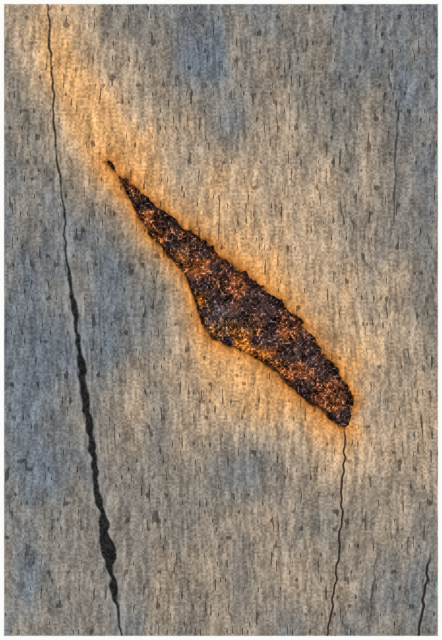
A WebGL 2 fragment shader for this texture:

```glsl
#version 300 es
precision highp float;
// Weathered grey timber with a rust-filled gash, an orange stain and long cracks.
// Stretched noise makes the grain, layered sines the tonal patches, and cellular
// noise the crust; the gash is a tapered profile around a slanted axis.
uniform vec2 u_resolution;
out vec4 fragColor;
const float ASPECT = 0.6914;
const vec2 GASH_TOP = vec2(0.169, 0.746), GASH_END = vec2(0.54, 0.333);

float hash(vec2 p) {
  vec3 q = fract(p.xyx * 0.1031);
  q += dot(q, q.yzx + 33.33);
  return fract((q.x + q.y) * q.z);
}
float noise(vec2 p) {
  vec2 i = floor(p), f = fract(p);
  f = f * f * (3.0 - 2.0 * f);
  return mix(mix(hash(i), hash(i + vec2(1, 0)), f.x),
             mix(hash(i + vec2(0, 1)), hash(i + vec2(1, 1)), f.x), f.y);
}
// Layered noise centred on zero
float fractal(vec2 p) {
  float sum = -0.47, amp = 0.5;
  for (int i = 0; i < 4; i++, amp *= 0.5) {
    sum += amp * noise(p);
    p = mat2(1.6, 1.2, -1.2, 1.6) * p + 7.3;
  }
  return sum;
}
// Distance to the nearest scattered cell centre
float cellular(vec2 p) {
  float best = 2.0;
  for (int k = 0; k < 9; k++) {
    vec2 c = floor(p) + vec2(k % 3 - 1, k / 3 - 1);
    best = min(best, length(c + vec2(hash(c), hash(c + 41.7)) - p));
  }
  return best;
}
float waves(vec2 p) {
  return (sin(p.x + 1.7 * sin(p.y * 0.8)) + sin(p.y * 1.3 + 1.4 * sin(p.x * 1.7))) * 0.5;
}
float blob(vec2 p, float x, float y, float width, float height) {
  vec2 d = (p - vec2(x, y)) / vec2(width, height);
  return exp(-dot(d, d));
}
float segment(vec2 p, vec2 a, vec2 b) {
  vec2 d = b - a;
  return length(p - a - d * clamp(dot(p - a, d) / dot(d, d), 0.0, 1.0));
}
// Signed distance, position along the axis, offset towards upper right
vec3 gash(vec2 p) {
  vec2 axis = GASH_END - GASH_TOP;
  float len = length(axis);
  axis /= len;
  float s = dot(p - GASH_TOP, axis), t = dot(p - GASH_TOP, vec2(-axis.y, axis.x));
  float u = clamp(s / len, 0.0, 1.0), bulge = (u - 0.55) / 0.11;
  float upper = 0.058 * clamp((u - 0.06) / 0.6, 0.0, 1.0) * sqrt(1.0 - pow(u, 8.0));
  float lower = 0.026 * smoothstep(0.0, 0.25, u) * (1.0 - pow(u, 7.0)) + 0.035 * exp(-bulge * bulge);
  float d = max(t - upper, -t - lower), past = max(-s, s - len);
  return vec3(past > 0.0 ? length(vec2(max(d, 0.0), past)) : d * 0.9, u, t);
}
// Soft line at offset d, limited to the range a..b of v
float crack(float d, float halfWidth, float soft, float v, float a, float b) {
  return (1.0 - smoothstep(halfWidth - soft, halfWidth + soft, abs(d)))
    * smoothstep(a - 0.02, a + 0.02, v) * (1.0 - smoothstep(b - 0.02, b + 0.02, v));
}

void main() {
  vec2 p = gl_FragCoord.xy / u_resolution * vec2(ASPECT, 1.0);
  float px = 1.0 / u_resolution.y, v = 1.0 - p.y, rough = fractal(p * 70.0);
  vec3 g = gash(p + 0.008 * vec2(rough, fractal(p * 60.0 + 9.0)));
  float d = g.x + 0.012 * rough, outside = max(d, 0.0);

  // Stain: wide above the gash, tight below its upper half
  float reach = mix(mix(0.024, 0.08, smoothstep(0.25, 0.7, g.y)), 0.11, smoothstep(-0.03, 0.03, g.z));
  float stain = exp(-outside / reach);
  float trail = segment(p, vec2(0.075, 0.96), vec2(0.172, 0.76)) / 0.075;
  float warmth = 0.22 + 0.05 * waves(p * vec2(23, 14)) + 0.6 * fractal(p * vec2(24, 11))
    + 0.75 * stain + 0.6 * exp(-trail * trail)
    + 0.2 * blob(p, 0.02, 0.88, 0.08, 0.12) + 0.25 * blob(p, 0.45, 0.68, 0.15, 0.17)
    + 0.3 * blob(p, 0.36, 0.38, 0.15, 0.08) + 0.15 * blob(p, 0.4, 0.12, 0.25, 0.2)
    - 0.4 * blob(p, 0.31, 0.9, 0.05, 0.05) - 0.3 * blob(p, 0.35, 0.8, 0.03, 0.04)
    - 0.25 * blob(p, 0.04, 0.4, 0.08, 0.35) - 0.25 * blob(p, 0.18, 0.54, 0.06, 0.12)
    - 0.25 * blob(p, 0.38, 0.26, 0.06, 0.05) - 0.25 * blob(p, 0.66, 0.87, 0.07, 0.12);
  vec3 wood = mix(vec3(0.43, 0.46, 0.49), vec3(0.54, 0.51, 0.47), smoothstep(-0.1, 0.4, warmth));
  wood = mix(wood, vec3(0.71, 0.62, 0.52), smoothstep(0.3, 0.75, warmth));
  wood = mix(wood, vec3(0.85, 0.66, 0.45), smoothstep(0.65, 1.15, warmth));
  wood = mix(wood, vec3(0.79, 0.46, 0.16), 0.85 * exp(-outside / 0.015));

  // Upright grain, grit and short fine nicks
  vec2 q = p + vec2(0.006 * sin(p.y * 9.0 + p.x * 14.0) + 0.004 * fractal(p * 30.0), 0.0);
  float grain = noise(q * vec2(170, 22)) + 1.3 * noise(q * vec2(290, 60)) - 1.15;
  float grit = noise(p * 330.0) - 0.5;
  wood *= 1.0 + 0.2 * grain + 0.3 * grit + 0.25 * fractal(p * vec2(80, 40));
  wood *= 1.0 - 0.35 * smoothstep(0.8, 0.95, noise(q * vec2(240, 75) + 5.0));

  // Long split at left with a pale fringe
  float wobble = 0.005 * noise(vec2(v * 30.0, 2)) + 0.004 * noise(vec2(v * 95.0, 8)) - 0.0045;
  float split = p.x - 0.0716 - 0.06 * v * (1.0 + v) - wobble;
  float opening = 0.0011 + 0.0036 * smoothstep(0.34, 0.55, v) * (1.0 - smoothstep(0.9, 1.0, v))
    + 0.004 * blob(vec2(v), 0.86, 0.86, 0.05, 0.05);
  opening *= 0.5 + noise(vec2(v * 60.0, 4));
  float fringe = smoothstep(0.3, 0.45, v) * exp(-split * split / 0.00015);
  wood = mix(wood, vec3(0.6, 0.61, 0.62) * (1.0 + 0.3 * grain), 0.5 * fringe);
  wood = mix(wood, vec3(0.1) + 0.12 * grit, 0.9 * crack(split, opening, px + 0.0008, v, -1.0, 2.0));

  // Fine cracks below the gash and at right
  float w = max(v - 0.667, 0.0) * 3.0, x = p.x - wobble;
  float cracks = 0.85 * crack(x - 0.538 + 0.027 * w * w, 0.0014, px, v, 0.67, 1.1)
    + 0.45 * crack(x - 0.625 + 0.06 * (v - 0.15), 0.0013, px, v, 0.16, 0.36)
    + 0.85 * crack(x - 0.672 + 0.13 * (v - 0.86), 0.0019, px, v, 0.87, 1.1)
    + 0.4 * crack(x - 0.588 + 0.09 * (v - 0.86), 0.0013, px, v, 0.87, 0.98);
  wood = mix(wood, vec3(0.15, 0.11, 0.09), min(cracks, 1.0));

  // Flaky crust lit from the upper left
  vec2 c = p * 110.0 + 5.0 * vec2(rough, fractal(p * 90.0)), light = vec2(-0.2, 0.25);
  float relief = cellular(c + light) - cellular(c);
  float ochre = (1.0 - smoothstep(-0.04, 0.012, g.z)) * smoothstep(0.12, 0.3, g.y);
  vec3 crust = mix(vec3(0.23, 0.17, 0.16), vec3(0.45, 0.26, 0.16), smoothstep(-0.1, 0.2, fractal(p * 38.0)));
  crust = mix(crust, vec3(0.62, 0.36, 0.12), ochre * smoothstep(-0.12, 0.13, fractal(p * 45.0 + 17.0)));
  crust = mix(crust, vec3(0.34, 0.3, 0.31), 0.7 * blob(p, 0.345, 0.5, 0.022, 0.035));
  crust *= (1.0 + 0.8 * relief + 1.1 * grit + 1.4 * rough) * (1.0 - 0.4 * smoothstep(-0.008, 0.0, d));
  crust += 0.5 * smoothstep(0.2, 0.5, grit + 0.3 * relief) * vec3(0.35, 0.32, 0.32);
  wood *= 1.0 - 0.4 * exp(-outside / 0.003);
  vec3 colour = mix(crust, wood, smoothstep(-px, px + 0.001, d));

  // Pale margin
  vec2 inset = min(p, vec2(ASPECT, 1.0) - p);
  float panel = smoothstep(-px, px, min(inset.x, inset.y) - 0.0065);
  fragColor = vec4(mix(vec3(0.985, 0.985, 0.975), clamp(colour, 0.0, 1.0), panel), 1.0);
}
```
